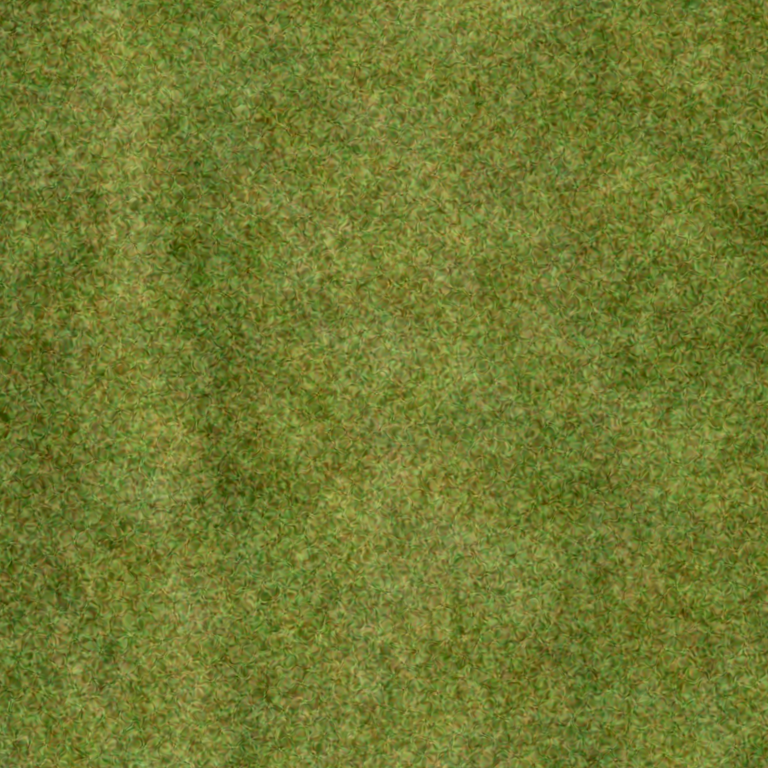
Reproduce this texture procedurally as a Shadertoy shader.

```glsl
const vec3 GRASS = vec3(0.446, 0.482, 0.188);
const vec3 LIGHT_SHIFT = vec3(1.0, 0.96, 0.88);
const vec3 STRAW_SHIFT = vec3(0.6, -0.48, -0.05);
const vec3 COOL_SHIFT = vec3(-0.4, -0.2, 0.6);

float hash(vec2 p) {
    return fract(sin(dot(p, vec2(127.1, 311.7))) * 43758.5453);
}

float valueNoise(vec2 p) {
    vec2 cell = floor(p);
    vec2 f = fract(p);
    f = f * f * (3.0 - 2.0 * f);
    float low = mix(hash(cell), hash(cell + vec2(1.0, 0.0)), f.x);
    float high = mix(hash(cell + vec2(0.0, 1.0)), hash(cell + 1.0), f.x);
    return mix(low, high, f.y);
}

// Zero-centred noise on a turned grid
float grain(vec2 uv, float cells, float seed) {
    float c = cos(seed);
    float s = sin(seed);
    return valueNoise(mat2(c, s, -s, c) * uv * cells + seed * 17.3) - 0.5;
}

// Two crossed grids with warped positions, so that no lattice shows
float fineGrain(vec2 uv, float cells, float seed) {
    vec2 warp = vec2(grain(uv, cells * 0.4, seed + 1.3), grain(uv, cells * 0.4, seed + 2.9));
    vec2 p = uv + warp * 1.6 / cells;
    return 0.5 * (grain(p, cells, seed) + grain(p, cells * 1.17, seed + 0.7));
}

// Soft upright stripe
float band(float x, float centre, float width) {
    float d = (x - centre) / width;
    return exp(-d * d);
}

// Worn and lush stripes that lean slightly across the lawn
float mowingBands(vec2 uv) {
    float x = uv.x + 0.03 * grain(uv, 7.0, 2.3);
    float pale = 0.045 * band(x, mix(0.24, 0.145, uv.y), 0.04)
               + 0.035 * band(x, mix(0.54, 0.58, uv.y), 0.14);
    float dark = 0.03 * band(x, mix(0.33, 0.27, uv.y), 0.05)
               + 0.025 * band(x, 0.75, 0.07)
               + 0.035 * band(x, 0.0, 0.13)
               + 0.02 * band(x, 1.0, 0.06);
    return pale - dark;
}

float lightness(vec2 uv) {
    return 0.36 * fineGrain(uv, 250.0, 0.6)
         + 0.14 * fineGrain(uv, 125.0, 1.1)
         + 0.08 * grain(uv, 48.0, 2.7)
         + 0.07 * grain(uv, 17.0, 0.9)
         + 0.04 * grain(uv, 6.0, 1.9);
}

void mainImage(out vec4 fragColor, in vec2 fragCoord) {
    vec2 uv = fragCoord / iResolution.xy;

    // Broad shading and fine blades
    float bands = mowingBands(uv);
    float light = lightness(uv) + bands + 0.002;

    // Dry red-brown flecks against fresh green ones
    float straw = 0.27 * fineGrain(uv, 215.0, 3.4)
                + 0.03 * grain(uv, 60.0, 4.2)
                + 0.03 * grain(uv, 12.0, 5.1)
                + 0.15 * bands;

    // Grey-blue cast, strongest in the shaded stripes
    float cool = 0.18 * fineGrain(uv, 230.0, 5.8)
               + 0.06 * grain(uv, 22.0, 0.4)
               + 0.5 * max(-bands, 0.0);

    vec3 color = GRASS + LIGHT_SHIFT * light + STRAW_SHIFT * straw + COOL_SHIFT * cool;
    fragColor = vec4(clamp(color, 0.0, 1.0), 1.0);
}
```
